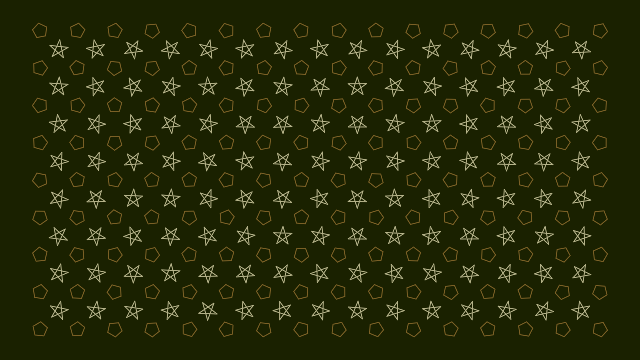
Reproduce this pattern procedurally as a WebGL 2 fragment shader.

```glsl
#version 300 es
precision highp float;
// Grid of thin outlined pentagons with pentagram stars in the gaps, each turned at random.

#define PITCH 0.1037          // repeat spacing, in canvas heights
#define PENTAGON_GRID vec2(16.0, 9.0)
#define STAR_GRID vec2(15.0, 8.0)
#define PENTAGON_RADIUS 0.203 // radii and widths in units of PITCH
#define STAR_RADIUS 0.257
#define PENTAGON_WIDTH 0.0165
#define STAR_WIDTH 0.0185
#define GROUND vec3(0.10, 0.13, 0.00)
#define OCHRE vec3(0.72, 0.53, 0.24)
#define CREAM vec3(0.98, 0.95, 0.78)

uniform vec2 u_resolution;
out vec4 fragColor;

const float TAU = 6.2831853;

float hash(vec2 p) {
  return fract(sin(dot(p, vec2(127.1, 311.7))) * 43758.5453);
}

mat2 rotation(float angle) {
  float c = cos(angle), s = sin(angle);
  return mat2(c, s, -s, c);
}

// Distance to five equal chords of a circle; each spans twice halfAngle.
float chordDistance(vec2 p, float radius, float halfAngle) {
  float apothem = radius * cos(halfAngle);
  float halfLength = radius * sin(halfAngle);
  mat2 turn = rotation(TAU / 5.0);
  float d = 1e3;
  for (int i = 0; i < 5; i++) {
    d = min(d, length(vec2(max(abs(p.x) - halfLength, 0.0), p.y - apothem)));
    p = turn * p;
  }
  return d;
}

// Share of a pixel covered by a stroke, also when thinner than the pixel.
float stroke(float d, float width, float pixel) {
  vec2 edges = vec2(0.5, -0.5) * width;
  vec2 cover = clamp((edges - d) / pixel + 0.5, 0.0, 1.0);
  return cover.x - cover.y;
}

// Outline of the nearest shape in a centred grid of count cells.
float shapeGrid(vec2 p, vec2 count, float radius, float halfAngle,
                float width, float seed, float pixel) {
  vec2 q = p + 0.5 * (count - 1.0);
  vec2 id = clamp(floor(q + 0.5), vec2(0.0), count - 1.0);
  float angle = TAU / 5.0 * hash(id + seed);
  float d = chordDistance(rotation(angle) * (q - id), radius, halfAngle);
  return stroke(d, width, pixel);
}

void main() {
  float pixel = 1.0 / (u_resolution.y * PITCH);
  vec2 p = (gl_FragCoord.xy - 0.5 * u_resolution) * pixel;

  // Neighbouring vertices joined: pentagon. Every second one: star.
  float pentagons = shapeGrid(p, PENTAGON_GRID, PENTAGON_RADIUS, TAU / 10.0,
                              PENTAGON_WIDTH, 3.7, pixel);
  float stars = shapeGrid(p, STAR_GRID, STAR_RADIUS, TAU / 5.0,
                          STAR_WIDTH, 19.3, pixel);

  vec3 color = mix(GROUND, OCHRE, pentagons);
  color = mix(color, CREAM, stars);
  fragColor = vec4(color, 1.0);
}
```
